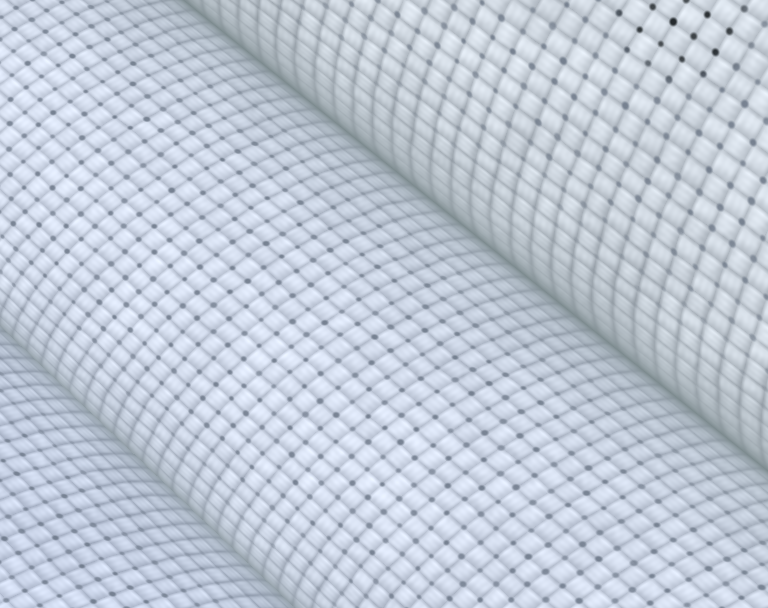
This texture is drawn by a Shadertoy shader. Its source:

```glsl
// Three overlapping rolls of pale, open-weave cotton cloth running diagonally.
// Log-polar coordinates about a far vanishing point give the perspective; each
// roll is a cylinder whose unrolled surface carries a basket weave with holes.

const float PI = 3.14159265;
const vec2  VANISH = vec2(-5.1974, -4.4326);  // common vanishing point, y down
const float FOLD_UPPER = 0.6784;              // angles of the two creases
const float FOLD_LOWER = 0.7629;
const float BOW = 0.35;                       // sideways curve of wrapped strands
const float HOLE_RADIUS = 0.125;              // in weave cells
const vec2  LIGHT_STEP = vec2(-0.14, 0.18);   // towards the light, in cells

const vec3 CLOTH_UPPER  = vec3(0.800, 0.832, 0.868);
const vec3 CLOTH_MIDDLE = vec3(0.815, 0.850, 0.915);
const vec3 CLOTH_LOWER  = vec3(0.775, 0.815, 0.895);
const vec3 CREASE       = vec3(0.490, 0.545, 0.560);
const vec3 HOLE_GREY    = vec3(0.400, 0.445, 0.510);
const vec3 HOLE_BLACK   = vec3(0.070, 0.090, 0.100);

struct Roll {
    float axis, radius, cell, tilt;  // centre angle, radius, cell size, strand slant
    vec2 phase;
    vec3 cloth;
};

float hash(vec2 p) {
    vec3 q = fract(p.xyx * vec3(0.1031, 0.1030, 0.0973));
    q += dot(q, q.yzx + 33.33);
    return fract((q.x + q.y) * q.z);
}

float noise(vec2 p) {
    vec2 i = floor(p), f = p - i;
    f = f * f * (3.0 - 2.0 * f);
    return mix(mix(hash(i), hash(i + vec2(1, 0)), f.x),
               mix(hash(i + vec2(0, 1)), hash(i + vec2(1, 1)), f.x), f.y);
}

// Height of the upper strand: direction alternates like a checkerboard
float weaveHeight(vec2 uv) {
    vec2 id = floor(uv);
    vec2 f = uv - id - 0.5;
    vec2 s = mod(id.x + id.y, 2.0) > 0.5 ? f : f.yx;  // x across, y along strand
    float arch = 0.25 + 0.75 * cos(PI * s.y);
    float profile = 1.0 - 0.7 * pow(2.0 * abs(s.x), 4.0);
    float threads = 0.04 * cos(s.x * 6.0 * PI);
    return arch * (profile + threads);
}

// Irregular hole at every lattice corner
float holeMask(vec2 uv) {
    vec2 id = floor(uv + 0.5);
    vec2 jitter = vec2(hash(id + 7.1), hash(id + 19.7)) - 0.5;
    float radius = HOLE_RADIUS * mix(0.8, 1.2, hash(id + 3.3));
    float d = length(uv - id - 0.09 * jitter);
    return smoothstep(radius + 0.07, radius - 0.07, d) * mix(0.65, 1.0, hash(id));
}

// Crease shadow: a thin dark line plus a broad falloff
float creaseShade(float d, float reach) {
    return 0.55 * exp(-d / 0.0011) + 0.45 * exp(-d / reach);
}

void mainImage(out vec4 fragColor, in vec2 fragCoord) {
    vec2 p = fragCoord / iResolution.y;
    p.y = 1.0 - p.y;
    vec2 d = p - VANISH;
    float along = log(length(d));
    float angle = atan(d.y, d.x);

    // Choose the roll
    Roll roll = Roll(0.7207, 0.0445, 0.00446, 0.21, vec2(0.30, 0.60), CLOTH_MIDDLE);
    if (angle < FOLD_UPPER)
        roll = Roll(0.6019, 0.0780, 0.00550, 0.0, vec2(0.65, 0.315), CLOTH_UPPER);
    if (angle > FOLD_LOWER)
        roll = Roll(0.8052, 0.0445, 0.00440, 0.30, vec2(0.0), CLOTH_LOWER);

    // Unroll the cylinder into weave cells
    float across = roll.axis - angle;
    float theta = asin(clamp(across / roll.radius, -0.99, 0.99));
    float facing = cos(theta);
    float strand = along - roll.tilt * across + BOW * roll.radius * facing;
    vec2 uv = vec2(strand, roll.radius * theta) / roll.cell - roll.phase;
    uv += 0.10 * (vec2(noise(uv * 0.6), noise(uv * 0.6 + 40.0)) - 0.5);

    // Relief, grooves between wrapped strands, fibre wear
    float detail = smoothstep(0.12, 0.6, facing);
    float h = weaveHeight(uv);
    float relief = 0.13 * (h - 0.62) + 0.09 * (h - weaveHeight(uv + LIGHT_STEP));
    float groove = pow(abs(cos(PI * uv.x)), 6.0) * (1.0 - facing);
    float wear = 0.035 * (noise(p * 9.0) - 0.5) + 0.030 * (noise(p * 130.0) - 0.5)
               + 0.030 * detail * (hash(floor(uv)) - 0.5);
    float tone = detail * relief - 0.11 * groove + wear - 0.035 * (1.0 - facing);
    vec3 color = roll.cloth + tone;

    // Holes: grey, opening to full dark near the top right
    float open = smoothstep(0.14, 0.07, length(p - vec2(1.125, 0.02)));
    float hole = holeMask(uv) * smoothstep(0.40, 0.90, facing);
    color = mix(color, mix(HOLE_GREY, HOLE_BLACK, open), hole * mix(0.8, 1.0, open));

    // Shadows of both creases
    float upper = angle - FOLD_UPPER, lower = angle - FOLD_LOWER;
    float shadeUpper = creaseShade(abs(upper), upper > 0.0 ? 0.012 : 0.008);
    float shadeLower = creaseShade(abs(lower), lower > 0.0 ? 0.009 : 0.006);
    color = mix(color, CREASE, shadeUpper);
    color = mix(color, CREASE, 0.65 * shadeLower);

    fragColor = vec4(clamp(color, 0.0, 1.0), 1.0);
}
```
